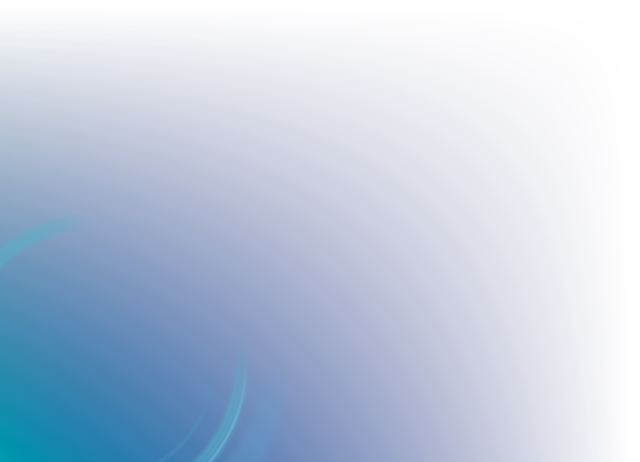
A WebGL 1 fragment shader for this background:

```glsl
precision highp float;
// Soft white-to-teal corner gradient with translucent curved ribbons.

uniform vec2 u_resolution;

// Feathered ring of the given radius and half width.
float ring(float dist, float radius, float halfWidth) {
    return 1.0 - smoothstep(halfWidth * 0.45, halfWidth, abs(dist - radius));
}

// Ink deepens toward the lower left and fades out at the top and right.
vec3 cornerGradient(vec2 uv) {
    vec2 fade = max(1.0 - uv / 0.985, 0.0);
    float ink = fade.x * fade.y;
    float leftTint = 0.11 * pow(fade.x, 4.0);
    vec3 absorption = vec3(
        1.05,
        1.0 - 0.5 * ink * ink - leftTint,
        0.70 - 0.38 * ink);
    // Faint contour waves follow the falloff.
    float contour = 0.003 * sin(160.0 * sqrt(ink)) * smoothstep(0.0, 0.08, ink);
    return 1.0 - ink * absorption + contour;
}

void main() {
    vec2 uv = gl_FragCoord.xy / u_resolution;
    vec2 p = gl_FragCoord.xy / u_resolution.x;
    vec3 color = cornerGradient(uv);

    // Polar frame shared by all ribbons.
    vec2 offset = p - vec2(0.152);
    float dist = length(offset);
    float along = dot(offset / max(dist, 0.001), vec2(0.766, -0.643));
    float bothEnds = smoothstep(0.62, 0.98, abs(along));
    float lowerEnd = smoothstep(0.72, 1.0, along);

    // Wide outer veil and thin inner arc.
    color = mix(color, vec3(0.38, 0.63, 0.80), 0.34 * lowerEnd * ring(dist, 0.276, 0.030));
    color = mix(color, vec3(0.30, 0.60, 0.78), 0.30 * lowerEnd * ring(dist, 0.181, 0.004));

    // Main ribbon with fine concentric strands.
    float strands = 0.85 + 0.10 * sin(dist * 900.0) + 0.05 * sin(dist * 1700.0 + along * 6.0);
    color = mix(color, vec3(0.34, 0.69, 0.79), 0.62 * bothEnds * strands * ring(dist, 0.225, 0.016));
    color += 0.05 * lowerEnd * ring(dist, 0.232, 0.003);

    gl_FragColor = vec4(clamp(color, 0.0, 1.0), 1.0);
}
```
